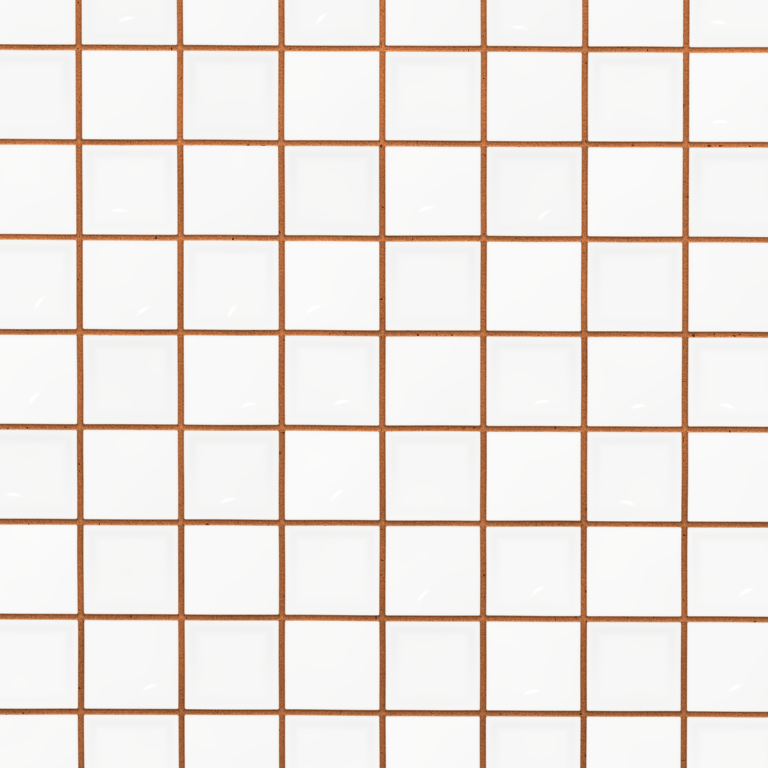
Reproduce this pattern procedurally as a WebGL 1 fragment shader.

```glsl
precision highp float;
// Glossy white wall tiles, alternately flat and dished, with terracotta grout.
uniform vec2 u_resolution;

float hash(vec2 p) {
  return fract(sin(dot(p, vec2(127.1, 311.7))) * 43758.5);
}

vec2 gradient(vec2 cell) {
  float angle = 6.2832 * hash(cell);
  return vec2(cos(angle), sin(angle));
}

float gradientNoise(vec2 p) {
  vec2 i = floor(p), f = fract(p);
  vec2 s = f * f * f * (f * (f * 6.0 - 15.0) + 10.0);
  vec2 e = vec2(1.0, 0.0);
  float low = mix(dot(gradient(i), f), dot(gradient(i + e), f - e), s.x);
  float high = mix(dot(gradient(i + e.yx), f - e.yx), dot(gradient(i + 1.0), f - 1.0), s.x);
  return mix(low, high, s.y);
}

float roundedBox(vec2 p, vec2 halfSize, float radius) {
  vec2 q = abs(p) - halfSize + radius;
  return length(max(q, 0.0)) + min(max(q.x, q.y), 0.0) - radius;
}

// Soft reflection streak near the lower edge of some tiles.
float glint(vec2 local, vec2 id) {
  vec2 center = vec2(mix(-0.025, 0.025, hash(id + 3.1)), -0.036 + 0.014 * hash(id + 7.7));
  float angle = mix(-0.2, 1.0, hash(id + 5.3));
  vec2 q = local - center;
  q = vec2(cos(angle) * q.x + sin(angle) * q.y, cos(angle) * q.y - sin(angle) * q.x);
  q.y += 14.0 * q.x * q.x;
  float streak = 1.0 - smoothstep(0.3, 1.0, length(q / vec2(0.014, 0.0035)));
  return streak * step(0.55, hash(id + 11.9));
}

vec3 tileColor(vec2 local, vec2 id, vec2 pitch, float depth, vec2 uv) {
  float dished = mod(id.x + id.y, 2.0);
  vec2 t = local / pitch;
  float shade = 0.977 + 0.008 * (hash(id) - 0.5);
  shade += 0.004 * gradientNoise(uv * 14.0 + id * 3.0);

  // Dished tiles have a blurred grey rim, strongest along the top.
  float rim = exp(-pow((depth - 0.011) / 0.007, 2.0));
  float rimWeight = mix(0.35, 1.0, smoothstep(-0.3, 0.45, t.y));
  shade -= dished * (0.007 + 0.024 * rim * rimWeight);

  // Flat tiles fade slightly toward the lower right.
  shade -= (1.0 - dished) * 0.008 * smoothstep(-0.4, 0.8, t.x - t.y);
  shade += 0.03 * glint(local, id);

  // Warm light bounced from the grout onto the glazed edge.
  vec3 color = vec3(shade, shade, shade - 0.001);
  return mix(color, vec3(0.93, 0.82, 0.75), 0.4 * exp(-depth / 0.0011));
}

vec3 groutColor(vec2 offset, vec2 uv) {
  vec3 dark = vec3(0.49, 0.29, 0.16);
  vec3 middle = vec3(0.69, 0.41, 0.24);
  vec3 light = vec3(0.82, 0.53, 0.34);

  // Horizontal joints are shadowed above; vertical joints at both sides.
  vec3 across = mix(light, middle, smoothstep(-0.0035, -0.0005, offset.y));
  across = mix(across, dark, smoothstep(0.0, 0.0032, offset.y));
  vec3 upright = mix(middle, dark, 0.6 * smoothstep(0.001, 0.004, abs(offset.x + 0.0006)));
  float horizontal = smoothstep(-0.001, 0.001, abs(offset.x) - abs(offset.y));
  vec3 color = mix(upright, across, horizontal);
  color = mix(color, light, 0.65 * exp(-dot(offset, offset) / 0.000012));

  // Sandy grain, broad staining and a few dark pits.
  float grain = gradientNoise(uv * 430.0) + 0.5 * gradientNoise(uv * 190.0 + 17.0);
  color *= 1.0 + 0.2 * grain + 0.12 * gradientNoise(uv * 11.0);
  color *= 0.9 + 0.16 * uv.y;
  float pit = smoothstep(0.42, 0.55, gradientNoise(uv * 150.0 + 41.0));
  return mix(color, vec3(0.25, 0.15, 0.09), 0.7 * pit);
}

void main() {
  vec2 uv = gl_FragCoord.xy / u_resolution;
  vec2 pitch = vec2(0.1313, 0.1236);

  // Slight perspective and tilt, plus hand-laid waviness.
  vec2 p = uv;
  p.x = 0.5 + (uv.x - 0.5) * (1.0 + 0.009 * (0.5 - uv.y));
  p.y += 0.004 * (uv.x - 0.5);
  p += 0.0007 * vec2(gradientNoise(uv * 9.0), gradientNoise(uv * 9.0 + 31.0));

  vec2 grid = (p - vec2(0.1042, 0.0716)) / pitch;
  vec2 id = floor(grid);
  vec2 local = (fract(grid) - 0.5) * pitch;
  vec2 offset = local - sign(local) * pitch * 0.5;

  // Each tile differs a little in size.
  vec2 trim = vec2(0.0039, 0.0037) + 0.0004 * (vec2(hash(id + 1.7), hash(id + 9.2)) - 0.5);
  float d = roundedBox(local, pitch * 0.5 - trim, 0.0025);
  float soft = 0.0005 + 0.6 / min(u_resolution.x, u_resolution.y);
  float grout = smoothstep(-soft, soft, d);

  vec3 color = mix(tileColor(local, id, pitch, max(-d, 0.0), uv), groutColor(offset, uv), grout);
  gl_FragColor = vec4(clamp(color, 0.0, 1.0), 1.0);
}
```
